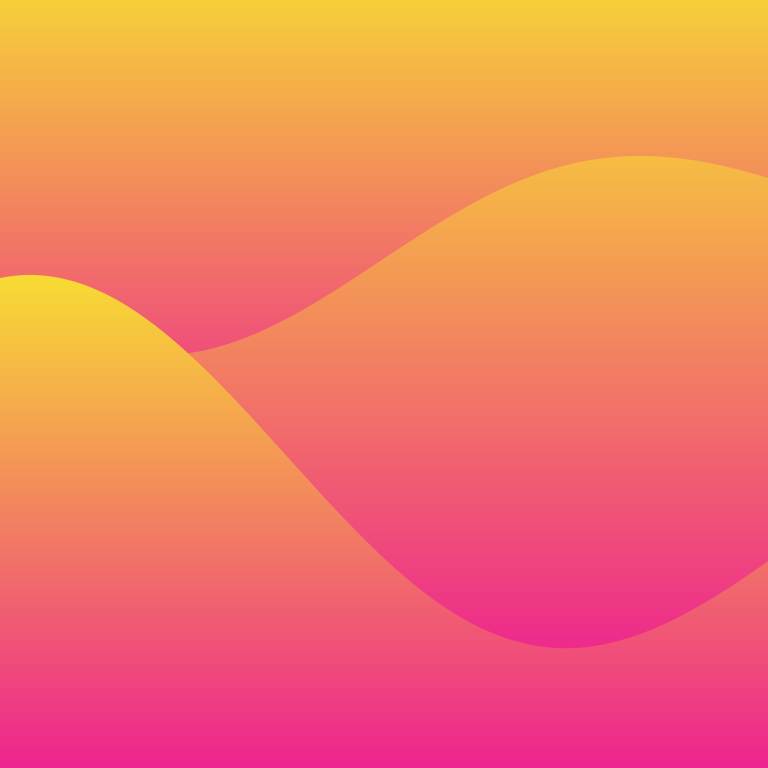
Reproduce this background procedurally as a WebGL 1 fragment shader.

```glsl
precision highp float;

uniform vec2 u_resolution;

const vec3 YELLOW = vec3(0.97, 0.86, 0.20);
const vec3 PINK = vec3(0.93, 0.14, 0.56);

// Vertical blend from pink at height low to yellow at height high
vec3 sunset(float height, float low, float high) {
  return mix(PINK, YELLOW, clamp((height - low) / (high - low), 0.0, 1.0));
}

// Crest height of a cosine wave that stretches towards the right
float waveHeight(float x, float middle, float swing, float rate, float stretch, float shift) {
  float x2 = x * x;
  return middle + swing * cos(rate * x - stretch * x2 * x2 + shift);
}

// Soft coverage of the area below a crest
float below(float height, float crest, float pixel) {
  return smoothstep(-0.7 * pixel, 0.7 * pixel, crest - height);
}

void main() {
  vec2 uv = gl_FragCoord.xy / u_resolution;
  float pixel = 1.0 / u_resolution.y;

  // Sky
  vec3 color = sunset(uv.y, 0.385, 1.046);

  // Back hill
  float backCrest = waveHeight(uv.x, 0.667, -0.130, 5.3, 0.4, -1.082);
  color = mix(color, sunset(uv.y, 0.129, 0.931), below(uv.y, backCrest, pixel));

  // Front hill
  float frontCrest = waveHeight(uv.x, 0.399, 0.243, 4.63, 0.3, -0.181);
  color = mix(color, sunset(uv.y, 0.0, 0.642), below(uv.y, frontCrest, pixel));

  gl_FragColor = vec4(color, 1.0);
}
```
